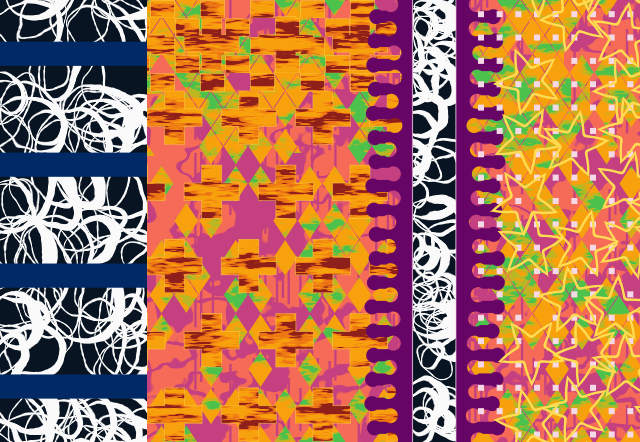
A Shadertoy shader for this pattern:

```glsl
// Collage of vertical panels: looping brushwork cut by blue bands, diamonds and
// woven crosses over dripping paint, a purple fringed ribbon, flower outlines.
// Distances use a 768 x 530 design space with y pointing down.
#define CANVAS vec2(768.0, 530.0)
#define BAND_PITCH 133.0
#define FRINGE_PITCH 29.0
#define CROSS_PITCH 89.0
#define DIAMOND vec2(29.67, 44.5)
#define DOT_GRID vec2(22.4, 28.0)
#define FLOWER_GRID vec2(55.0, 66.0)

const vec3 INK = vec3(0.03, 0.08, 0.13), BLUE = vec3(0.0, 0.16, 0.4);
const vec3 WHITE = vec3(0.98), PURPLE = vec3(0.4, 0.02, 0.4);
const vec3 SALMON = vec3(0.96, 0.42, 0.34), MAGENTA = vec3(0.77, 0.25, 0.5);
const vec3 ORANGE = vec3(0.97, 0.63, 0.05), RUST = vec3(0.56, 0.12, 0.1);
const vec3 OLIVE = vec3(0.72, 0.72, 0.14), GREEN = vec3(0.3, 0.76, 0.3);
const vec3 YELLOW = vec3(1.0, 0.86, 0.32), PINK = vec3(0.96, 0.85, 0.9);

float hash(vec2 p) { return fract(sin(dot(p, vec2(127.1, 311.7))) * 43758.5453); }

float noise(vec2 p) {
    vec2 i = floor(p), f = fract(p), e = vec2(0, 1);
    f = f * f * (3.0 - 2.0 * f);
    return mix(mix(hash(i), hash(i + e.yx), f.x),
               mix(hash(i + e.xy), hash(i + e.yy), f.x), f.y);
}

float fbm(vec2 p) { return 0.55 * noise(p) + 0.3 * noise(p * 2.1 + 7.0) + 0.15 * noise(p * 4.3 + 3.0); }

float box(vec2 p, vec2 b) { p = abs(p) - b; return max(p.x, p.y); }

float fill(float d) { return clamp(0.5 - d * iResolution.y / CANVAS.y, 0.0, 1.0); }

// Random elliptical brush loops that swell and thin along their length
vec3 scribble(vec2 p, vec2 size, float radius, float seed, int count) {
    float d = 1e3, rough = 0.6 + 0.7 * noise(p * 0.3);
    p += 5.0 * vec2(noise(p * 0.06), noise(p * 0.06 + 30.0));
    for (int i = 0; i < count; i++) {
        vec2 id = vec2(i, seed);
        vec2 q = p - size * vec2(hash(id), hash(id + 0.37));
        float turn = 6.28 * hash(id + 0.71), thick = hash(id + 0.93);
        q *= mat2(cos(turn), sin(turn), -sin(turn), cos(turn));
        vec2 r = radius * (0.45 + vec2(hash(id + 0.11), hash(id + 0.53)));
        float k = length(q / r);
        float ring = abs(k - 1.0) * k / max(length(q / (r * r)), 1e-3);
        float swell = pow(0.5 + 0.5 * cos(atan(q.y, q.x) + turn), 1.5);
        d = min(d, ring - 7.5 * thick * thick * swell);
    }
    return mix(INK, WHITE, fill(d - rough));
}

// Bulbous fingers; u is the distance outward from the central strip
float fringe(float u, float y, float side) {
    float t = (y - 20.0) / FRINGE_PITCH, finger = floor(t + 0.5), slot = floor(t);
    float tip = 43.0 + 8.0 * hash(vec2(finger, side));
    float notch = 21.0 + 8.0 * hash(vec2(slot, side + 5.0));
    vec2 bulb = vec2(u - tip, (t - finger) * FRINGE_PITCH);
    vec2 gap = vec2(u - notch, (t - slot - 0.5) * FRINGE_PITCH);
    float d = max(abs(bulb.y) - FRINGE_PITCH * 0.25, bulb.x);
    d = min(min(d, gap.x), length(bulb) - 9.0);
    return max(d, 9.0 - length(gap));
}

// One lattice of diamonds, each kept with the given chance
float diamonds(vec2 p, float chance) {
    vec2 g = p / DIAMOND, id = floor(g), f = abs(g - id - 0.5);
    return fill((f.x + f.y - 0.48) * 24.0) * step(hash(id + 2.0), chance);
}

// Salmon ground with magenta swirls and drips, diamonds on top
vec3 paintedField(vec2 p, float lush) {
    float swirl = abs(fbm(p * vec2(0.02, 0.026)) - 0.5) - 0.035;
    float h = hash(vec2(floor(p.x / 7.0), 4));
    float fall = mod(p.y + h * 400.0, 75.0);
    float drip = max(abs(mod(p.x, 7.0) - 3.5) - 1.4, fall - 20.0 - 45.0 * h);
    float cover = max(fill(swirl * 60.0), fill(drip) * step(0.55, h));
    cover = max(cover, smoothstep(0.54, 0.57, fbm(p * 0.024 + 40.0)));
    vec2 g = p - vec2(1, 20);
    float shape = max(diamonds(g, 0.72), diamonds(g - 0.5 * DIAMOND, 0.12 + lush));
    float wear = fbm(p * vec2(0.035, 0.07) + 11.0) + 0.16 * noise(p * vec2(0.15, 0.5)) - 0.08;
    vec3 leaf = mix(ORANGE, OLIVE, smoothstep(0.46, 0.56, wear));
    leaf = mix(leaf, GREEN, smoothstep(0.6, 0.65, wear));
    return mix(mix(SALMON, MAGENTA, cover), leaf, shape);
}

// Staggered plus signs, joined by a checker of patches near the top
float wovenCrosses(vec2 p) {
    float row = floor((p.y - 52.0) / CROSS_PITCH + 0.5);
    float x = p.x - 76.0 + (1.0 - mod(row, 2.0)) * CROSS_PITCH * 0.5;
    vec2 q = vec2(mod(x, CROSS_PITCH) - CROSS_PITCH * 0.5, p.y - 52.0 - row * CROSS_PITCH);
    float d = min(box(q, vec2(33, 10.5)), box(q, vec2(12, 32)));
    vec2 tile = vec2(30, 22), id = floor(p / tile);
    bool woven = mod(id.x + id.y, 2.0) < 0.5 && id.y < 5.0;
    return woven ? min(d, box(p - (id + 0.5) * tile, tile * 0.48)) : d;
}

// Pointed-petal outlines in jittered cells
float flowers(vec2 p) {
    float ink = 0.0;
    for (int i = 0; i < 9; i++) {
        vec2 id = floor(p / FLOWER_GRID) + vec2(i % 3, i / 3) - 1.0;
        vec2 q = p - (id + 0.3 + 0.4 * vec2(hash(id), hash(id + 8.0))) * FLOWER_GRID;
        float a = 2.5 * (atan(q.y, q.x) + 6.28 * hash(id + 3.0));
        float rim = 40.0 - 23.0 * pow(abs(sin(a)), 0.8);
        float d = abs(length(q) - rim) / (1.0 + 0.9 * abs(cos(a))) - 1.6;
        ink = max(ink, fill(d) * step(0.0, id.x) * step(hash(id + 5.0), 0.85));
    }
    return ink;
}

void mainImage(out vec4 fragColor, in vec2 fragCoord) {
    vec2 p = fragCoord / iResolution.xy * CANVAS;
    p.y = CANVAS.y - p.y;
    float u = max(495.0 - p.x, p.x - 547.0), right = step(521.0, p.x);
    vec3 c;
    if (p.x < 176.0) { // Banded brushwork
        float id = floor((p.y - 64.5) / BAND_PITCH), y = p.y - 64.5 - id * BAND_PITCH;
        c = scribble(vec2(p.x, y - 14.5), vec2(176, 104), 36.0, id + 3.0, 24);
        c = mix(c, BLUE, fill(min(y, BAND_PITCH - y) - 14.5));
    } else if (u < 0.0) { // Narrow strip
        c = scribble(p - vec2(495, 0), vec2(52, 530), 21.0, 17.0, 58);
    } else {
        float lush = right > 0.5
            ? 0.55 * smoothstep(720.0, 650.0, p.x) * smoothstep(380.0, 280.0, p.y)
            : 0.35 * smoothstep(280.0, 60.0, p.y);
        c = paintedField(p, lush);
        if (right < 0.5) { // Crosses with rust streaks
            float d = wovenCrosses(p);
            float streak = fbm(p * vec2(0.025, 0.16)) + 0.25 * noise(p * vec2(0.12, 0.6)) - 0.12;
            vec3 wood = mix(ORANGE, vec3(0.93, 0.46, 0.08), smoothstep(0.4, 0.55, streak));
            wood = mix(wood, RUST, smoothstep(0.57, 0.66, streak));
            c = mix(c, wood, fill(d));
            c = mix(c, YELLOW, 0.5 * fill(abs(d) - 0.5));
        }
        c = mix(c, PURPLE, fill(fringe(u, p.y, right)));
        if (right > 0.5) { // Small squares and flowers
            vec2 g = p - vec2(566, 3), id = floor(g / DOT_GRID);
            float dotShape = fill(box(g - (id + 0.5) * DOT_GRID, vec2(3.6)));
            c = mix(c, PINK, dotShape * step(hash(id), 0.8) * step(0.0, id.x));
            c = mix(c, YELLOW, flowers(p - vec2(612, 0)));
        }
    }
    // Pale seams beside the strip
    c = mix(c, PINK, 0.7 * fill(abs(u) - 0.7));
    fragColor = vec4(c, 1.0);
}
```
